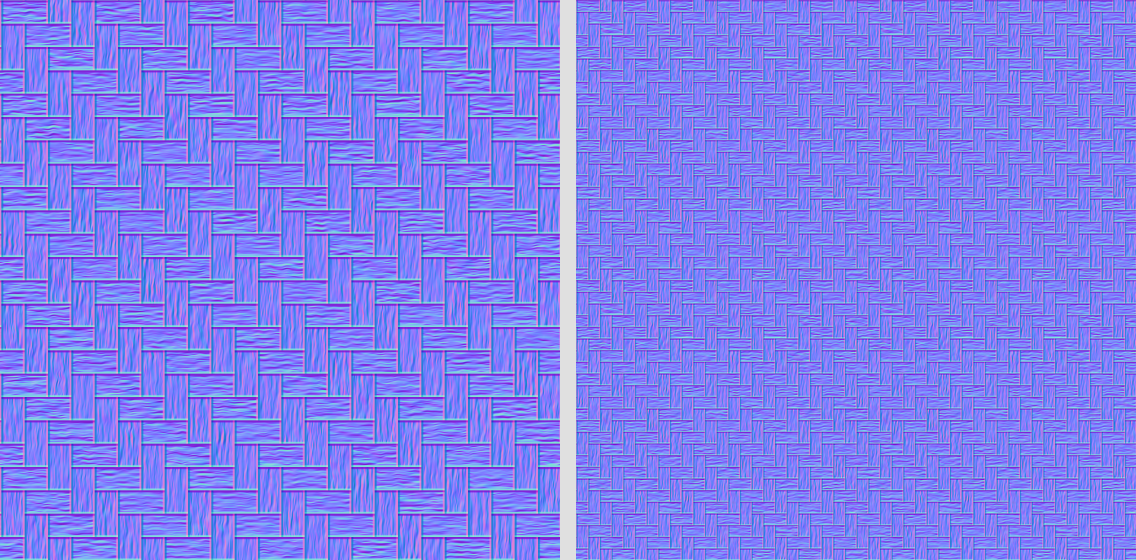
Left: one tile. Right: repeated 2 by 2.
Reproduce this texture map procedurally as a WebGL 1 fragment shader.

```glsl
precision highp float;

uniform vec2 u_resolution;

#define CELLS 24.0                // plank widths per side, a multiple of 4
#define SHIFT vec2(0.06, -0.02)   // offset of the lattice, in cells
#define BEVEL_WIDTH 0.08
#define BEVEL_SOFT 0.03
#define BEVEL_SLOPE 1.05
#define GRAIN_FREQ vec2(1.6, 9.0) // along and across a plank
#define GRAIN_DEPTH 0.085
#define GRAIN_WAVE 0.05
#define SAMPLES 3

float hash(vec2 p) {
  return fract(sin(dot(p, vec2(127.1, 311.7))) * 43758.5453);
}

float noise(vec2 p) {
  vec2 i = floor(p);
  vec2 f = p - i;
  f = f * f * (3.0 - 2.0 * f);
  float low = mix(hash(i), hash(i + vec2(1.0, 0.0)), f.x);
  float high = mix(hash(i + vec2(0.0, 1.0)), hash(i + 1.0), f.x);
  return mix(low, high, f.y);
}

// Wood height: q.x runs along the plank, q.y across it
float grainHeight(vec2 q, vec2 seed) {
  q.y += GRAIN_WAVE * noise(q * vec2(4.0, 2.0) + seed.yx);
  float coarse = noise(q * GRAIN_FREQ + seed);
  float fine = noise(q * GRAIN_FREQ * 2.0 + seed + 37.0);
  return coarse + 0.4 * fine;
}

vec2 grainSlope(vec2 q, vec2 seed) {
  const float e = 0.012;
  float h = grainHeight(q, seed);
  float dx = grainHeight(q + vec2(e, 0.0), seed) - h;
  float dy = grainHeight(q + vec2(0.0, e), seed) - h;
  return vec2(dx, dy) / e;
}

// One on the rim of a plank, zero inside it
vec2 rim(vec2 d) {
  return 1.0 - smoothstep(BEVEL_WIDTH - BEVEL_SOFT, BEVEL_WIDTH + BEVEL_SOFT, d);
}

vec3 herringboneNormal(vec2 uv) {
  // Find the plank: steps 0 and 1 lie flat, steps 2 and 3 stand upright
  vec2 g = uv * CELLS - SHIFT;
  vec2 cell = floor(g);
  float k = floor(mod(cell.x + cell.y + 1.5, 4.0));
  bool flat_ = k < 1.5;
  vec2 corner = cell - (flat_ ? vec2(k, 0.0) : vec2(0.0, k - 2.0));
  vec2 size = flat_ ? vec2(2.0, 1.0) : vec2(1.0, 2.0);
  vec2 local = g - corner;

  // Wrapped identity gives each plank its own grain
  vec2 id = floor(mod(corner + 0.5, CELLS));
  vec2 seed = floor(100.0 * vec2(hash(id), hash(id + 51.0)));
  float strength = GRAIN_DEPTH * mix(0.75, 1.25, hash(id + 83.0));

  vec2 slope = grainSlope(flat_ ? local : local.yx, seed) * strength;
  slope = flat_ ? slope : slope.yx;

  // Rims replace the grain with a steep outward tilt
  vec2 start = rim(local);
  vec2 end = rim(size - local);
  float inside = 1.0 - 0.8 * max(max(start.x, start.y), max(end.x, end.y));
  vec2 tilt = BEVEL_SLOPE * (end - start) - slope * inside;
  return normalize(vec3(tilt.x, -tilt.y, 1.0));
}

void main() {
  // Average a small grid of samples per pixel
  vec3 sum = vec3(0.0);
  for (int y = 0; y < SAMPLES; y++) {
    for (int x = 0; x < SAMPLES; x++) {
      vec2 jitter = (vec2(float(x), float(y)) + 0.5) / float(SAMPLES) - 0.5;
      sum += herringboneNormal((gl_FragCoord.xy + jitter) / u_resolution);
    }
  }
  vec3 normal = sum / float(SAMPLES * SAMPLES);
  gl_FragColor = vec4(0.5 + 0.5 * normal, 1.0);
}
```
